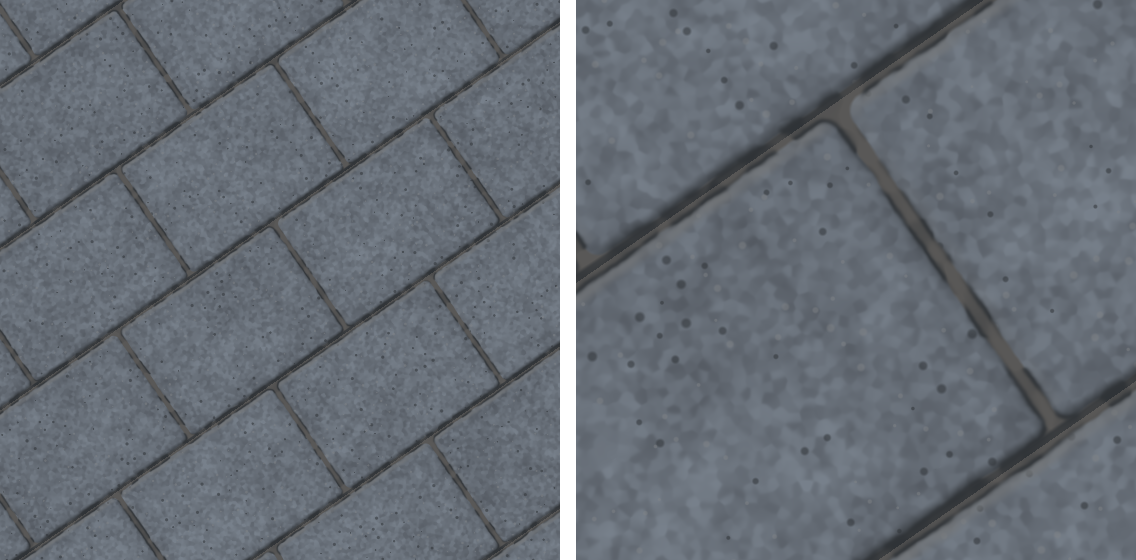
Left, the full canvas; right, a detail of the centre.
This texture is drawn by a three.js fragment shader. Its source:

```glsl
varying vec2 vUv;

const vec3 PALE = vec3(0.445, 0.478, 0.518);
const vec3 SLATE = vec3(0.335, 0.358, 0.390);
const vec3 LIP = vec3(0.455, 0.465, 0.475);
const vec3 SHADOW = vec3(0.185, 0.200, 0.215);
const vec3 SAND = vec3(0.350, 0.345, 0.340);

const float TILT = 0.607;
const vec2 PAVER = vec2(0.340, 0.238);
const vec2 ORIGIN = vec2(0.064, -0.019);
const float ROW_SHIFT = 0.166;
const vec2 HALF_GAP = vec2(0.0045, 0.0040);

float hash(vec2 p) {
  return fract(sin(dot(p, vec2(127.1, 311.7))) * 43758.5453);
}

vec2 hash2(vec2 p) {
  return vec2(hash(p), hash(p + 57.3));
}

vec2 rotate(vec2 p, float a) {
  float c = cos(a), s = sin(a);
  return vec2(c * p.x + s * p.y, c * p.y - s * p.x);
}

// Cellular noise: random cell tones blended by distance to each cell point
float cellTone(vec2 p) {
  vec2 cell = floor(p), f = fract(p);
  float sum = 0.0, total = 0.0;
  for (int y = -1; y <= 1; y++) {
    for (int x = -1; x <= 1; x++) {
      vec2 o = vec2(float(x), float(y));
      vec2 r = o + hash2(cell + o) - f;
      float w = exp(-5.0 * dot(r, r));
      sum += w * hash(cell + o + 19.7);
      total += w;
    }
  }
  return sum / total;
}

// Layered warped sines, roughly -1 to 1
float clouds(vec2 p) {
  float sum = 0.0, amp = 0.5;
  for (int i = 0; i < 4; i++) {
    sum += amp * sin(p.x + 1.4 * sin(p.y * 0.8)) * cos(p.y + sin(p.x * 0.7));
    p = rotate(p, 1.1) * 1.9 + 3.7;
    amp *= 0.6;
  }
  return sum;
}

// Sparse soft dots, one at most per cell
float spots(vec2 p, float chance) {
  vec2 cell = floor(p);
  vec2 centre = 0.3 + 0.4 * hash2(cell);
  float radius = mix(0.08, 0.24, hash(cell + 8.1));
  float dist = length(fract(p) - centre);
  return step(hash(cell + 31.4), chance) * (1.0 - smoothstep(radius * 0.4, radius, dist));
}

float roundedBox(vec2 p, vec2 halfSize, float radius) {
  vec2 q = abs(p) - halfSize + radius;
  return length(max(q, 0.0)) + min(max(q.x, q.y), 0.0) - radius;
}

// Concrete face with grain, mottling, pits and pale flecks
vec3 concrete(vec2 p, vec2 id, float edgeDist) {
  float fine = cellTone(p * 175.0) - 0.5;
  float coarse = cellTone(p * 75.0 + 13.0) - 0.5;
  float mottle = clouds(p * 15.0 + 9.0 * hash2(id));
  float tone = 0.70 + 0.16 * (hash(id) - 0.5) + 0.75 * fine + 0.42 * coarse + 0.24 * mottle;
  tone -= smoothstep(-0.040, 0.0, edgeDist) * (0.20 + 0.20 * mottle);
  vec3 colour = mix(SLATE, PALE, clamp(tone, -0.15, 1.2));
  colour = mix(colour, SHADOW, 0.55 * spots(p * 58.0, 0.20));
  return mix(colour, LIP * 1.12, 0.45 * spots(p * 72.0 + 4.5, 0.20));
}

// Rounded rim: lit towards the upper side, shaded towards the lower
vec3 bevel(vec3 colour, vec2 p, vec2 halfSize, float edgeDist, float wear) {
  vec2 inner = halfSize - 0.012;
  vec2 n = p - clamp(p, -inner, inner);
  float facing = dot(n / (length(n) + 0.0001), vec2(-0.25, 0.95));
  float lit = smoothstep(-0.011, -0.004, edgeDist) * max(facing, 0.0);
  float shaded = smoothstep(-0.008, 0.0, edgeDist) * max(-facing, 0.0);
  colour = mix(colour, LIP, lit * (0.45 + 0.45 * wear));
  return mix(colour, SHADOW, shaded * (0.55 + 0.35 * wear));
}

// Sandy filling, darkest beneath the paver above
vec3 joint(vec2 p, vec2 halfSize, float wear) {
  float under = 1.0 - smoothstep(-halfSize.y - 0.001, -halfSize.y + 0.002, p.y);
  float dark = 0.70 * under + 0.60 * (wear - 0.4);
  return mix(SAND, SHADOW, clamp(dark, 0.0, 1.0));
}

void main() {
  // Staggered courses on tilted axes
  vec2 p = rotate(vUv, TILT);
  vec2 grid = p - ORIGIN;
  float row = floor(grid.y / PAVER.y);
  grid.x -= row * ROW_SHIFT;
  vec2 id = vec2(floor(grid.x / PAVER.x), row);
  vec2 local = (fract(grid / PAVER) - 0.5) * PAVER;

  // Slightly uneven paver outline
  vec2 halfSize = 0.5 * PAVER - HALF_GAP;
  float edgeDist = roundedBox(local, halfSize, 0.010) + 0.0011 * clouds(p * 95.0);
  float wear = cellTone(p * 85.0 + 40.0);

  vec3 face = bevel(concrete(p, id, edgeDist), local, halfSize, edgeDist, wear);
  vec3 colour = mix(face, joint(local, halfSize, wear), smoothstep(-0.0012, 0.0012, edgeDist));

  // Broken dark crease where paver and filling meet
  float crease = exp(-pow(edgeDist / 0.0018, 2.0));
  colour = mix(colour, SHADOW, crease * smoothstep(0.15, 0.75, wear) * 0.85);
  gl_FragColor = vec4(colour, 1.0);
}
```
